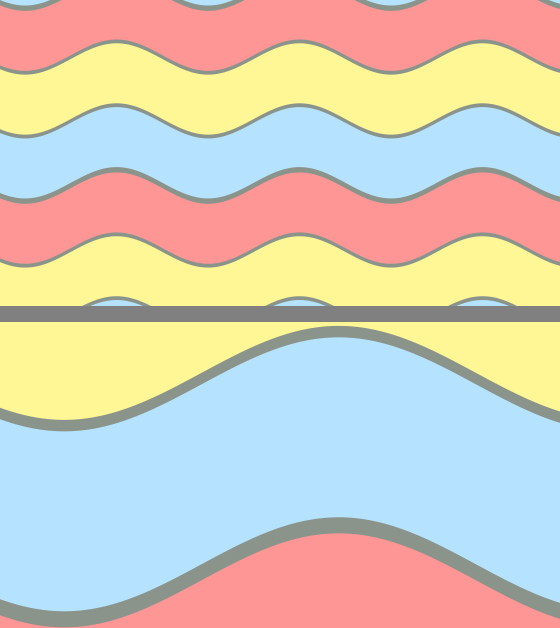
Top, the full canvas; bottom, a detail of the centre.
Reproduce this pattern procedurally as a WebGL 1 fragment shader.

```glsl
precision highp float;

// Stacked wavy ribbons in three pastel colours, parted by grey outlines.
// Each column is shifted by a sine wave, then the height is folded into one
// three-colour cycle; one outline of the cycle is thicker than the others.

uniform vec2 u_resolution;

// Lengths are fractions of the canvas height.
const float WAVE_LENGTH = 0.598;
const float WAVE_HEIGHT = 0.0512;   // amplitude
const float CREST_X     = 0.979;
const float CYCLE_Y     = 0.394;    // mean height of a thick outline
const float BAND        = 0.196;    // ribbon height between outlines
const float THIN_LINE   = 0.0125;
const float THICK_LINE  = 0.0175;

const vec3 RED    = vec3(1.00, 0.59, 0.59);
const vec3 YELLOW = vec3(1.00, 0.97, 0.59);
const vec3 BLUE   = vec3(0.71, 0.89, 1.00);
const vec3 GREY   = vec3(0.54, 0.58, 0.54);

const float TAU = 6.2831853;

// Coverage of an outline of the given width, at a signed distance from its centre.
float outline(float dist, float width, float blur) {
  return clamp((0.5 * width - abs(dist)) / blur + 0.5, 0.0, 1.0);
}

void main() {
  vec2 p = gl_FragCoord.xy / u_resolution.y;

  // Depth below the wavy thick outline
  float phase = TAU * (p.x - CREST_X) / WAVE_LENGTH;
  float depth = CYCLE_Y + WAVE_HEIGHT * cos(phase) - p.y;

  // Edge softness: one pixel across the slanted edge
  float slope = WAVE_HEIGHT * TAU / WAVE_LENGTH * sin(phase);
  float blur = sqrt(1.0 + slope * slope) / u_resolution.y;

  // Outline centres within one cycle
  float cycle = 3.0 * BAND + 2.0 * THIN_LINE + THICK_LINE;
  float redEnd = 0.5 * THICK_LINE + BAND + 0.5 * THIN_LINE;
  float yellowEnd = redEnd + BAND + THIN_LINE;
  float t = mod(depth, cycle);

  // Ribbons; the outlines cover their hard joins
  vec3 color = mix(RED, YELLOW, step(redEnd, t));
  color = mix(color, BLUE, step(yellowEnd, t));

  // Outlines
  float ink = outline(min(t, cycle - t), THICK_LINE, blur);
  ink = max(ink, outline(t - redEnd, THIN_LINE, blur));
  ink = max(ink, outline(t - yellowEnd, THIN_LINE, blur));

  gl_FragColor = vec4(mix(color, GREY, ink), 1.0);
}
```
